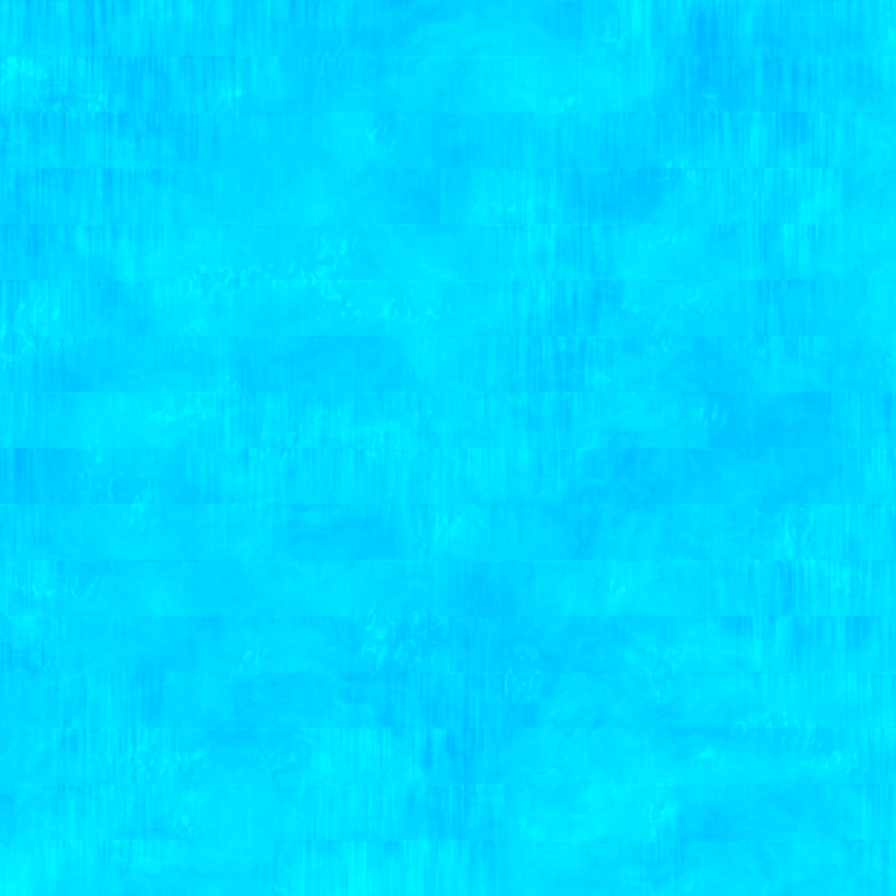
Reproduce this texture procedurally as a three.js fragment shader.

```glsl
// Weathered cyan boards: cloudy paint, faint horizontal courses and fine vertical streaks.
varying vec2 vUv;

const float ROWS = 16.0;            // courses over the height
const float BLOCKS = 3.5;           // boards along one course
const float MEAN_GREEN = 0.850;
const float MIN_GREEN = 0.73;
const float MAX_GREEN = 0.97;
const float CLOUD_GAIN = 0.135;
const float MOTTLE_GAIN = 0.125;
const float SCUFF_GAIN = 0.065;
const float BOARD_GAIN = 0.095;
const float STREAK_GAIN = 0.085;
const float LONG_STREAK_GAIN = 0.045;
const float FLECK_GAIN = 0.075;
const float SEAM_GAIN = 0.045;
const float GRAIN_GAIN = 0.022;
const float EDGE = 0.001;           // softness of board edges

float hash(vec2 p) {
  vec3 q = fract(vec3(p.xyx) * 0.1031);
  q += dot(q, q.yzx + 33.33);
  return fract((q.x + q.y) * q.z);
}

float noise(vec2 p) {
  vec2 cell = floor(p);
  vec2 f = fract(p);
  f = f * f * (3.0 - 2.0 * f);
  float low = mix(hash(cell), hash(cell + vec2(1.0, 0.0)), f.x);
  float high = mix(hash(cell + vec2(0.0, 1.0)), hash(cell + vec2(1.0)), f.x);
  return mix(low, high, f.y);
}

// Layered noise, centred on zero.
float fbm(vec2 p) {
  float sum = 0.0;
  float gain = 0.5;
  for (int i = 0; i < 5; i++) {
    sum += gain * (noise(p) - 0.5);
    p = mat2(0.8, 0.6, -0.6, 0.8) * p * 2.03 + 17.3;
    gain *= 0.58;
  }
  return sum;
}

// Vertical brush marks of three widths, centred on zero.
float streaks(vec2 p, float stretch) {
  float broad = noise(vec2(p.x * 38.0, p.y * stretch)) - 0.5;
  float medium = noise(vec2(p.x * 130.0, p.y * stretch * 1.3 + 31.0)) - 0.5;
  float fine = noise(vec2(p.x * 310.0, p.y * stretch * 2.0 + 67.0)) - 0.5;
  return 0.3 * broad + 0.42 * medium + 0.65 * fine;
}

// Tone and streaks that change abruptly from board to board.
float boards(vec2 p, float patchiness) {
  float row = floor(p.y * ROWS);
  float rowY = fract(p.y * ROWS);
  float along = p.x * BLOCKS + hash(vec2(row, 5.0)) * 7.0;
  float block = floor(along);
  vec2 seed = 40.0 * vec2(hash(vec2(block, row)), hash(vec2(row + 9.0, block)));

  vec2 inset = vec2(0.5 - abs(fract(along) - 0.5), 0.5 - abs(rowY - 0.5));
  vec2 inside = smoothstep(vec2(0.0), vec2(EDGE), inset / vec2(BLOCKS, ROWS));
  float tone = fbm(p * vec2(8.0, 5.0) + seed) * BOARD_GAIN;
  float marks = streaks(p + seed, 15.0) * STREAK_GAIN;
  marks *= patchiness * mix(0.4, 1.3, rowY);
  return (tone + marks) * inside.x * inside.y;
}

// Broken hairlines, light or dark, along the top of each course.
float seams(vec2 p) {
  float row = floor(p.y * ROWS);
  float depth = (1.0 - fract(p.y * ROWS)) / ROWS;
  float line = smoothstep(0.0, 0.0006, depth) * (1.0 - smoothstep(0.0012, 0.003, depth));
  float wear = noise(vec2(p.x * 14.0, row * 7.0)) - 0.45;
  return line * (wear + 0.9 * (noise(vec2(p.x * 150.0, row * 3.0)) - 0.5));
}

// Wispy veins and scuffs, strongest where the paint is worn.
float scuffs(vec2 p, vec2 warp) {
  float worn = smoothstep(0.25, 0.75, noise(p * 6.0 + 91.0));
  vec2 scuffUv = p * vec2(62.0, 80.0) + 9.0 * warp;
  return fbm(scuffUv) * mix(0.5, 1.5, worn);
}

// Tiny chipped highlights gathered in sparse patches.
float flecks(vec2 p) {
  float patches = smoothstep(0.66, 0.92, noise(p * vec2(19.0, 26.0) + 8.0));
  vec2 chipUv = p * vec2(230.0, 120.0) + 2.0 * fbm(p * 90.0);
  return patches * smoothstep(0.45, 0.9, noise(chipUv));
}

void main() {
  vec2 p = vUv;
  vec2 warp = vec2(fbm(p * 7.0 + 3.0), fbm(p * 7.0 + 51.0));
  float patchiness = mix(0.3, 1.6, smoothstep(0.25, 0.8, noise(p * vec2(8.0, 6.0) + 23.0)));

  float green = MEAN_GREEN + 0.024 * (0.5 - p.y);
  green += CLOUD_GAIN * fbm(p * vec2(3.6, 4.2) + 0.5 * warp + 12.0);
  green += MOTTLE_GAIN * fbm(p * vec2(13.0, 17.0) + 2.5 * warp + 70.0);
  green += SCUFF_GAIN * scuffs(p, warp);
  green += boards(p, patchiness);
  green += LONG_STREAK_GAIN * streaks(p + 4.0, 6.0) * patchiness;
  green += FLECK_GAIN * flecks(p);
  green += SEAM_GAIN * seams(p);
  green += GRAIN_GAIN * (noise(p * vec2(420.0, 360.0)) - 0.5);

  gl_FragColor = vec4(0.0, clamp(green, MIN_GREEN, MAX_GREEN), 1.0, 1.0);
}
```
